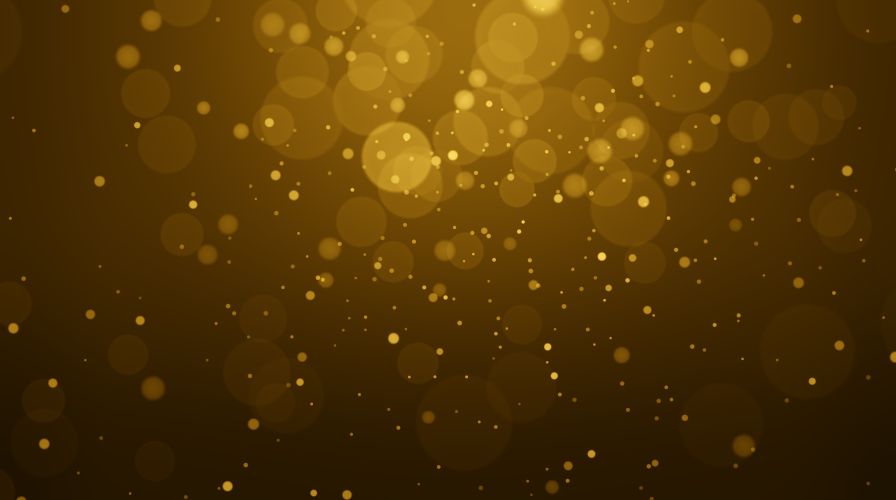
Reproduce this background procedurally as a WebGL 1 fragment shader.

```glsl
precision highp float;

uniform vec2 u_resolution;

// Lengths are in canvas heights; x is zero at the middle.
const float BASE_LIGHT = 0.145;
const float UPPER_LIGHT = 0.11;
const float GLOW_LIGHT = 0.35;
const vec2 GLOW_CENTER = vec2(0.03, 0.98);
const vec2 GLOW_SPREAD = vec2(0.52, 0.52);
const vec2 BOKEH_CENTER = vec2(0.05, 0.87);
const vec2 BOKEH_SPREAD = vec2(0.50, 0.40);
const vec2 DUST_CENTER = vec2(0.13, 0.60);
const vec2 DUST_SPREAD = vec2(0.50, 0.40);
const vec2 FOCAL_CENTER = vec2(-0.102, 0.686);
const float FOCAL_RADIUS = 0.073;
const vec2 TOP_LAMP_CENTER = vec2(0.19, 1.01);
const float TOP_LAMP_RADIUS = 0.045;

vec2 hash2(vec2 p) {
  vec3 q = fract(p.xyx * vec3(0.1031, 0.1030, 0.0973));
  q += dot(q, q.yzx + 33.33);
  return fract((q.xx + q.yz) * q.zy);
}

float bell(vec2 p, vec2 center, vec2 spread) {
  vec2 q = (p - center) / spread;
  return exp(-dot(q, q));
}

// Maps brightness to brown, amber, gold and pale yellow.
vec3 goldTone(float light) {
  float square = light * light;
  return vec3(light, light * (0.59 + 0.30 * square), 0.42 * square * square);
}

float screenBlend(float light, float added) {
  return 1.0 - (1.0 - light) * (1.0 - clamp(added, 0.0, 1.0));
}

// core = 0 gives a flat disc with a faint rim, core = 1 a hot center.
float disc(float dist, float radius, float softness, float core) {
  float edge = max(radius * softness, 1.0 / u_resolution.y);
  float fill = 1.0 - smoothstep(radius - edge, radius + 0.3 * edge, dist);
  float ratio = dist / radius;
  float flatBody = 0.90 + 0.10 * smoothstep(0.65, 0.95, ratio);
  return fill * mix(flatBody, exp(-1.5 * ratio * ratio), core);
}

// Jittered discs, denser and brighter inside the given crowd.
float scatter(vec2 p, float cell, vec2 radii, vec2 look, vec2 share,
              vec2 center, vec2 spread, float faint, float seed) {
  vec2 home = floor(p / cell);
  float light = 0.0;
  for (int j = -1; j <= 1; j++) {
    for (int i = -1; i <= 1; i++) {
      vec2 id = home + vec2(float(i), float(j));
      vec2 spot = (id + hash2(id + seed)) * cell;
      vec2 traits = hash2(id + seed + 57.3);
      float crowd = bell(spot, center, spread);
      float kept = step(traits.y, mix(share.x, share.y, crowd));
      float radius = mix(radii.x, radii.y, traits.x);
      float strength = mix(0.50, 1.0, fract(traits.y * 17.0));
      strength *= kept * mix(faint, 1.0, crowd);
      float body = disc(length(p - spot), radius, look.x, look.y);
      light = screenBlend(light, body * strength);
    }
  }
  return light;
}

void main() {
  vec2 p = (gl_FragCoord.xy - vec2(0.5 * u_resolution.x, 0.0)) / u_resolution.y;

  // Backdrop with a glow falling from the top
  float light = BASE_LIGHT + UPPER_LIGHT * smoothstep(0.0, 0.60, p.y);
  light += GLOW_LIGHT * bell(p, GLOW_CENTER, GLOW_SPREAD);
  light -= 0.03 * smoothstep(0.65, 0.9, abs(p.x));

  // Broad translucent bokeh
  float broad = scatter(p, 0.17, vec2(0.065, 0.105), vec2(0.08, 0.0),
      vec2(0.16, 1.0), BOKEH_CENTER, BOKEH_SPREAD, 0.20, 11.0);
  float middle = scatter(p, 0.13, vec2(0.035, 0.06), vec2(0.09, 0.0),
      vec2(0.18, 0.85), BOKEH_CENTER, BOKEH_SPREAD, 0.28, 43.0);
  light = screenBlend(light, 0.25 * broad);
  light = screenBlend(light, 0.25 * middle);

  // Focal disc and the lamp cut by the upper edge
  float focal = disc(length(p - FOCAL_CENTER), FOCAL_RADIUS, 0.10, 0.12);
  float lamp = disc(length(p - TOP_LAMP_CENTER), TOP_LAMP_RADIUS, 0.45, 0.2);
  light = screenBlend(light, 0.50 * focal);
  light = screenBlend(light, 0.85 * lamp);

  // Small lights with hot centers
  float lights = scatter(p, 0.115, vec2(0.014, 0.027), vec2(0.32, 0.35),
      vec2(0.13, 0.65), BOKEH_CENTER, BOKEH_SPREAD, 0.50, 79.0);
  light = screenBlend(light, 0.85 * lights);

  // Bright sparks and fine dust
  float sparks = scatter(p, 0.085, vec2(0.007, 0.0125), vec2(0.35, 0.05),
      vec2(0.14, 0.44), DUST_CENTER, DUST_SPREAD, 0.75, 131.0);
  float dust = scatter(p, 0.036, vec2(0.003, 0.0055), vec2(0.45, 0.0),
      vec2(0.05, 0.50), DUST_CENTER, DUST_SPREAD, 0.55, 197.0);
  light = screenBlend(light, 1.1 * sparks);
  light = screenBlend(light, 1.05 * dust);

  gl_FragColor = vec4(goldTone(light), 1.0);
}
```
